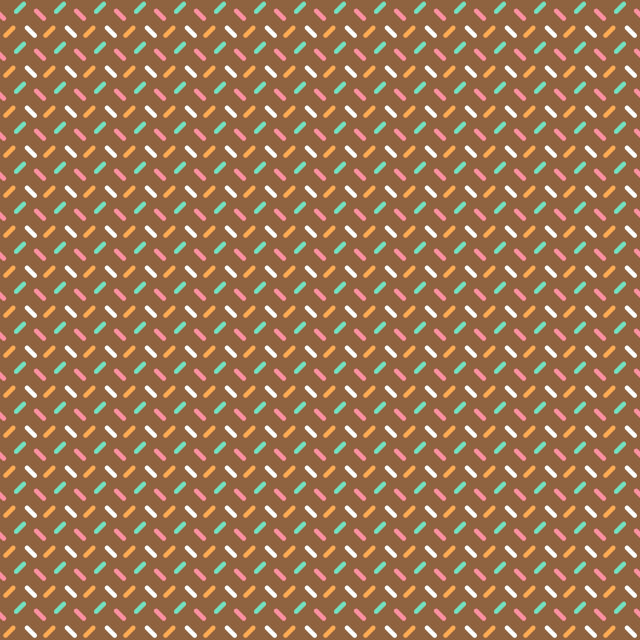
Reproduce this pattern procedurally as a three.js fragment shader.

```glsl
// Diagonal candy sprinkles in four colours on chocolate brown, 16 by 16 repeats.
varying vec2 vUv;

const float REPEATS = 16.0;

// Distance to a round-ended diagonal bar, in cell units, wrapped across cell edges.
// lean is +1.0 for a rising bar and -1.0 for a falling one.
float sprinkle(vec2 p, vec2 center, float lean) {
  vec2 d = p - center;
  d -= floor(d + 0.5);
  vec2 arm = 0.095 * vec2(1.0, lean);
  float along = clamp(dot(d, arm) / dot(arm, arm), -1.0, 1.0);
  return length(d - arm * along) - 0.058;
}

// Paints a colour inside a shape with a soft edge about one pixel wide.
vec3 paint(vec3 base, vec3 color, float dist, float pixel) {
  return mix(base, color, clamp(0.5 - dist / pixel, 0.0, 1.0));
}

void main() {
  vec2 cell = vUv * REPEATS;
  float pixel = max(fwidth(cell.x), fwidth(cell.y));

  vec3 chocolate = vec3(0.56, 0.383, 0.25);
  vec3 mint = vec3(0.45, 0.875, 0.755);
  vec3 pink = vec3(1.0, 0.567, 0.635);
  vec3 orange = vec3(1.0, 0.67, 0.327);
  vec3 white = vec3(1.0);

  // Upper pair, then lower pair of each cell
  vec3 color = chocolate;
  color = paint(color, mint, sprinkle(cell, vec2(0.5, 0.806), 1.0), pixel);
  color = paint(color, pink, sprinkle(cell, vec2(0.0, 0.632), -1.0), pixel);
  color = paint(color, orange, sprinkle(cell, vec2(0.235, 0.208), 1.0), pixel);
  color = paint(color, white, sprinkle(cell, vec2(0.771, 0.208), -1.0), pixel);

  gl_FragColor = vec4(color, 1.0);
}
```
